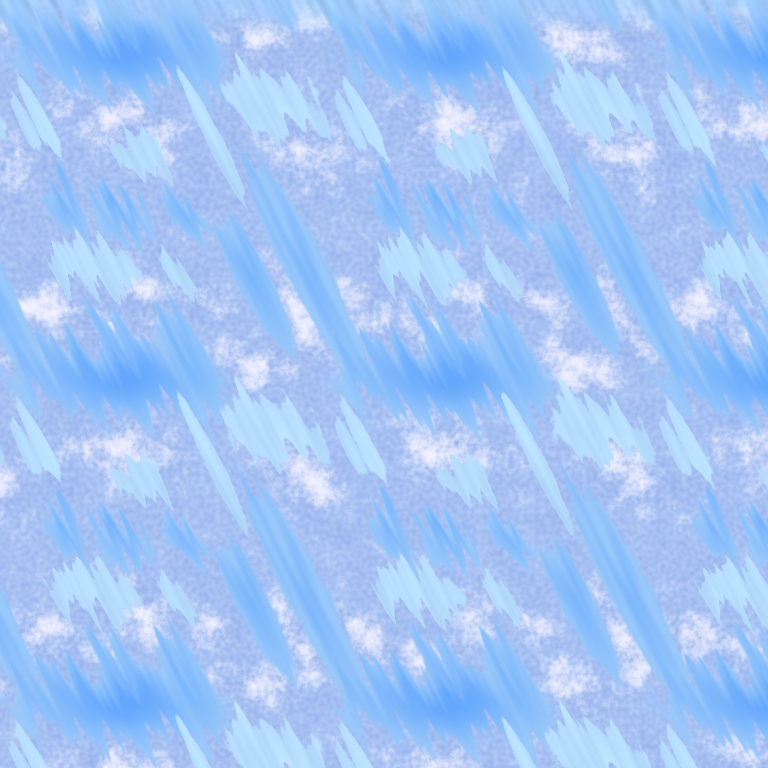
Give the GLSL for this texture, as a Shadertoy shader.

```glsl
// Slanted brush strokes of blue and pale cyan over grainy lavender with white clouds.
// Strokes are jagged sheared ellipses that tile exactly, about 2.36 times each way;
// the clouds use unwrapped gradient noise, so they differ from tile to tile.

const float SLANT = 0.5; // sideways drift of the strokes per unit of descent

// Each entry: centre, then half width and half height, in tile units.
const vec4 BLUE[8] = vec4[8](
    vec4(0.36, 0.17, 0.37, 0.13), vec4(0.58, 0.11, 0.08, 0.17),
    vec4(0.37, 0.06, 0.06, 0.13), vec4(0.94, 0.82, 0.075, 0.35),
    vec4(0.785, 0.87, 0.06, 0.24), vec4(0.20, 0.64, 0.06, 0.09),
    vec4(0.375, 0.66, 0.095, 0.08), vec4(0.57, 0.66, 0.06, 0.08));
const vec4 CYAN[8] = vec4[8](
    vec4(0.85, 0.33, 0.155, 0.12), vec4(0.32, 0.82, 0.12, 0.09),
    vec4(0.14, 0.40, 0.03, 0.17), vec4(0.42, 0.46, 0.09, 0.08),
    vec4(0.65, 0.41, 0.03, 0.19), vec4(0.54, 0.83, 0.04, 0.08),
    vec4(0.19, 0.82, 0.04, 0.08), vec4(0.07, 0.36, 0.025, 0.12));
const vec4 CLOUD[8] = vec4[8](
    vec4(0.385, 0.385, 0.16, 0.11), vec4(0.94, 0.47, 0.12, 0.11),
    vec4(0.43, 0.89, 0.09, 0.10), vec4(0.12, 0.95, 0.11, 0.08),
    vec4(0.32, 0.02, 0.10, 0.07), vec4(0.91, 0.97, 0.06, 0.15),
    vec4(0.78, 0.12, 0.13, 0.08), vec4(0.65, 0.93, 0.07, 0.07));

// Random gradient of a cell; the lattice wraps with the shear of the strokes.
vec2 cellGradient(vec2 cell, vec2 period) {
    float row = floor(cell.y / period.y);
    cell = vec2(mod(cell.x + row * period.x * SLANT, period.x), cell.y - row * period.y);
    vec3 h = fract(cell.xyx * vec3(0.1031, 0.1030, 0.0973));
    h += dot(h, h.yzx + 33.33);
    float angle = 6.2832 * fract((h.x + h.y) * h.z);
    return vec2(cos(angle), sin(angle));
}

float gradientNoise(vec2 p, vec2 period) {
    vec2 i = floor(p), f = p - i, e = vec2(1, 0);
    vec2 u = f * f * f * (f * (f * 6.0 - 15.0) + 10.0);
    float a = dot(cellGradient(i, period), f);
    float b = dot(cellGradient(i + e.xy, period), f - e.xy);
    float c = dot(cellGradient(i + e.yx, period), f - e.yx);
    float d = dot(cellGradient(i + e.xx, period), f - e.xx);
    return mix(mix(a, b, u.x), mix(c, d, u.x), u.y);
}

// Noise stretched along the strokes, repeating with the tile.
float streaks(vec2 q, vec2 cells) {
    return gradientNoise(vec2(q.x - SLANT * q.y, q.y) * cells, cells);
}

float fractalNoise(vec2 p) {
    float sum = 0.0, amp = 0.5;
    for (int i = 0; i < 5; i++) {
        sum += amp * gradientNoise(p, vec2(4096));
        p = p * 2.03 + 17.3;
        amp *= 0.68;
    }
    return sum;
}

// Highest of the wrapped, slanted ellipses: 1 at a centre, 0 on a rim.
float ellipses(vec2 q, vec4 shapes[8]) {
    float best = -0.6;
    for (int i = 0; i < 8; i++) {
        vec2 d = fract(q - shapes[i].xy + 0.5) - 0.5;
        d.x -= SLANT * d.y;
        best = max(best, 1.0 - length(d / shapes[i].zw));
    }
    return best;
}

void mainImage(out vec4 fragColor, in vec2 fragCoord) {
    vec2 uv = fragCoord / iResolution.xy;
    vec2 q = vec2(uv.x, 1.0 - uv.y) * 2.363; // tile units, downward from the top

    // Streaks push points along the slant, giving the strokes their teeth
    float broad = streaks(q, vec2(22, 3)), fine = streaks(q, vec2(46, 4));
    vec2 jagged = q + vec2(SLANT, 1) * (0.13 * broad + 0.09 * fine);

    // Lavender ground with grain and clouds
    float puff = fractalNoise(q * 9.0);
    float grain = gradientNoise(q * 62.0, vec2(4096));
    float cloud = smoothstep(-0.12, 0.78, 0.5 * ellipses(q, CLOUD) + 1.15 * puff + 0.12 * grain);
    vec3 color = vec3(0.655, 0.755, 0.95) + vec3(0.07, 0.06, 0.025) * (grain + puff);
    color = mix(color, vec3(0.94, 0.94, 1.0), cloud);

    // Blue strokes, deepest in the core of the wide band
    float blue = ellipses(jagged, BLUE);
    vec2 core = (fract(q - vec2(0.39, 0.175) + 0.5) - 0.5) / vec2(0.17, 0.075);
    float depth = 0.55 * max(blue, 0.0) + 0.55 * exp(-dot(core, core)) + 0.35 * broad + 0.3 * fine;
    vec3 blueColor = mix(vec3(0.60, 0.785, 0.98), vec3(0.40, 0.66, 0.99), clamp(depth, 0.0, 1.0));
    color = mix(color, blueColor, smoothstep(-0.04, 0.2, blue + 0.25 * puff - 0.12 * cloud));

    // Pale cyan strokes
    float cyan = ellipses(jagged, CYAN) + 0.3 * puff - 0.2 * cloud;
    vec3 cyanColor = vec3(0.715, 0.87, 0.995) + 0.05 * (broad + fine);
    color = mix(color, cyanColor, 0.95 * smoothstep(0.0, 0.14, cyan));

    // Soft light wash along the top edge
    vec3 wash = vec3(0.63, 0.80, 0.985) + 0.09 * (broad + fine);
    color = mix(color, wash, 0.75 * smoothstep(0.11, 0.0, q.y));

    fragColor = vec4(clamp(color, 0.0, 1.0), 1.0);
}
```
